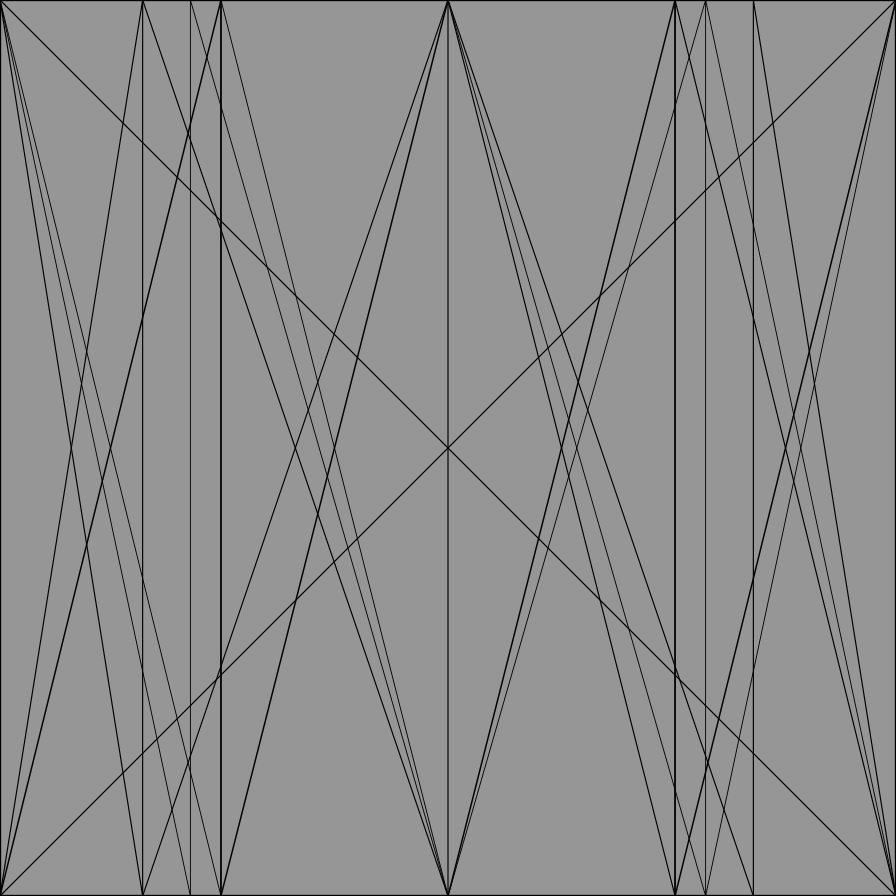
Write a WebGL 1 fragment shader that draws this background.

```glsl
precision highp float;
// Black fans of fine lines strung between the top and bottom edges of a grey square.

uniform vec2 u_resolution;

#define GREY 0.588
#define THIN 0.0010
#define REGULAR 0.0013
#define BOLD 0.0020
#define STOPS vec3(0.1592, 0.2125, 0.2466)

// Share of a pixel that a band of the given width covers
float bandCoverage(float dist, float width, float pixel) {
    float upper = min(dist + 0.5 * width, 0.5 * pixel);
    float lower = max(dist - 0.5 * width, -0.5 * pixel);
    return clamp((upper - lower) / pixel, 0.0, 1.0);
}

// Light left after a line from topX on the upper edge to bottomX on the lower
float stringLight(vec2 p, float topX, float bottomX, float width, float pixel) {
    float slope = topX - bottomX;
    float dist = abs(p.x - bottomX - slope * p.y) / sqrt(1.0 + slope * slope);
    return 1.0 - bandCoverage(dist, width, pixel);
}

void main() {
    vec2 p = gl_FragCoord.xy / u_resolution;
    float pixel = 1.0 / min(u_resolution.x, u_resolution.y);

    // Diagonals and centre line
    float light = stringLight(p, 0.0, 1.0, REGULAR, pixel);
    light *= stringLight(p, 1.0, 0.0, REGULAR, pixel);
    light *= stringLight(p, 0.5, 0.5, REGULAR, pixel);

    // Each half holds three stops, mirrored about the centre
    for (int side = 0; side < 2; side++) {
        float left = 0.5 * float(side);
        float right = left + 0.5;
        for (int i = 0; i < 3; i++) {
            float stop = side == 0 ? STOPS[i] : 1.0 - STOPS[i];
            float width = i == 1 ? THIN : REGULAR;
            float fallWidth = (side == 0 && i == 2) ? THIN : width;
            float heavyWidth = i == 2 ? BOLD : width;

            // Upright and falling lines
            light *= stringLight(p, stop, stop, heavyWidth, pixel);
            light *= stringLight(p, left, stop, fallWidth, pixel);
            light *= stringLight(p, stop, right, fallWidth, pixel);

            // Rising lines leave out one stop in each half
            if (i != 1 - side) {
                float riseWidth = i == 2 ? 0.5 * (REGULAR + BOLD) : width;
                light *= stringLight(p, stop, left, riseWidth, pixel);
                light *= stringLight(p, right, stop, riseWidth, pixel);
            }
        }
    }

    // Thin frame along the canvas edge
    vec2 inset = min(p, 1.0 - p);
    float frameDist = min(inset.x, inset.y) - 0.5 * REGULAR;
    light *= 1.0 - bandCoverage(frameDist, REGULAR, pixel);

    gl_FragColor = vec4(vec3(GREY * light), 1.0);
}
```
